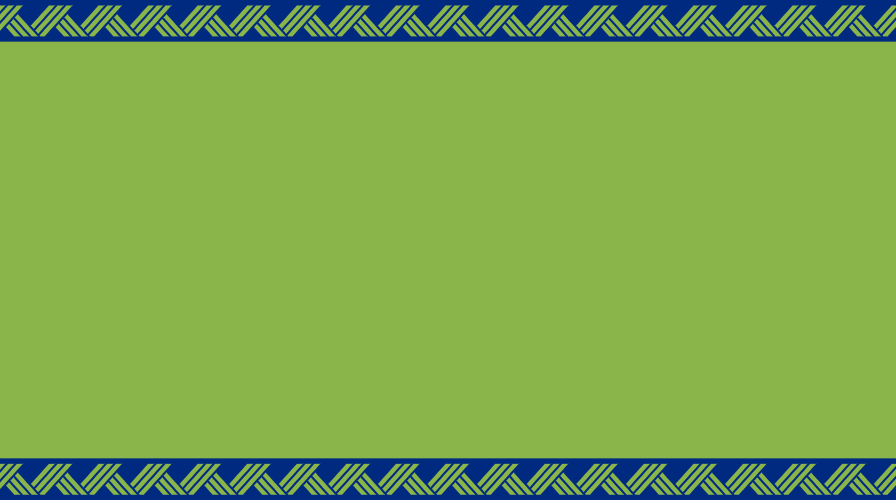
This background is drawn by a Shadertoy shader. Its source:

```glsl
// A plain green field framed above and below by blue ribbons with a woven braid.
// Each braid is two sets of slanted stripe triplets, repeated along x; each set
// is cut by the edge of the set it tucks under. Lengths: canvas width = 768.

const vec3 GREEN = vec3(0.54, 0.71, 0.29);
const vec3 BLUE  = vec3(0.00, 0.16, 0.50);

const float CANVAS_WIDTH  = 768.0;
const float RIBBON_HEIGHT = 35.7;
const float BRAID_INSET   = 4.7;   // ribbon top to braid top
const float BRAID_HEIGHT  = 26.5;
const float PERIOD        = 42.5;  // braid repeat along x
const float LEAN          = 0.9;   // sideways run per unit of height
const float RISING_MID    = 52.0;  // middle of a rising triplet at the braid top
const float FALLING_MID   = 41.0;  // middle of a falling triplet at the braid top
const float STRIPE_PITCH  = 7.5;
const float STRIPE_HALF   = 2.55;
const float TUCK_GAP      = 2.4;   // blue seam where triplets meet

// Half the width of a triplet, measured along x.
const float TRIPLET_HALF = STRIPE_PITCH + STRIPE_HALF;

// Distance along x to the nearest of three stripes centred on zero.
float triplet(float x) {
    float index = clamp(round(x / STRIPE_PITCH), -1.0, 1.0);
    return abs(x - index * STRIPE_PITCH) - STRIPE_HALF;
}

// Signed distance to the braid; p.y runs downward from the braid top.
float braid(vec2 p) {
    float rising  = p.x + LEAN * p.y;
    float falling = p.x - LEAN * p.y;

    // Rising stripes stop at the right edge of the falling triplet before them.
    float shift = PERIOD * round((rising - RISING_MID) / PERIOD);
    float edge  = FALLING_MID - PERIOD + TRIPLET_HALF + TUCK_GAP;
    float up    = max(triplet(rising - shift - RISING_MID), edge - falling + shift);

    // Falling stripes stop at the right edge of the rising triplet above them.
    shift = PERIOD * round((falling - FALLING_MID) / PERIOD);
    edge  = RISING_MID + TRIPLET_HALF + TUCK_GAP;
    float down = max(triplet(falling - shift - FALLING_MID), edge - rising + shift);

    float slanted = min(up, down) * inversesqrt(1.0 + LEAN * LEAN);
    float rows    = abs(p.y - 0.5 * BRAID_HEIGHT) - 0.5 * BRAID_HEIGHT;
    return max(slanted, rows);
}

// Coverage of a shape for one pixel of the given size.
float cover(float dist, float pixel) {
    return clamp(0.5 - dist / pixel, 0.0, 1.0);
}

void mainImage(out vec4 fragColor, in vec2 fragCoord) {
    float pixel  = CANVAS_WIDTH / iResolution.x;
    float height = iResolution.y * pixel;
    vec2 p = fragCoord * pixel;

    // Depth below the top of the nearer ribbon.
    float depth = p.y > 0.5 * height ? height - p.y : RIBBON_HEIGHT - p.y;
    float ribbon = p.y > 0.5 * height ? depth - RIBBON_HEIGHT : -depth;

    vec3 color = mix(GREEN, BLUE, cover(ribbon, pixel));
    color = mix(color, GREEN, cover(braid(vec2(p.x, depth - BRAID_INSET)), pixel));
    fragColor = vec4(color, 1.0);
}
```
